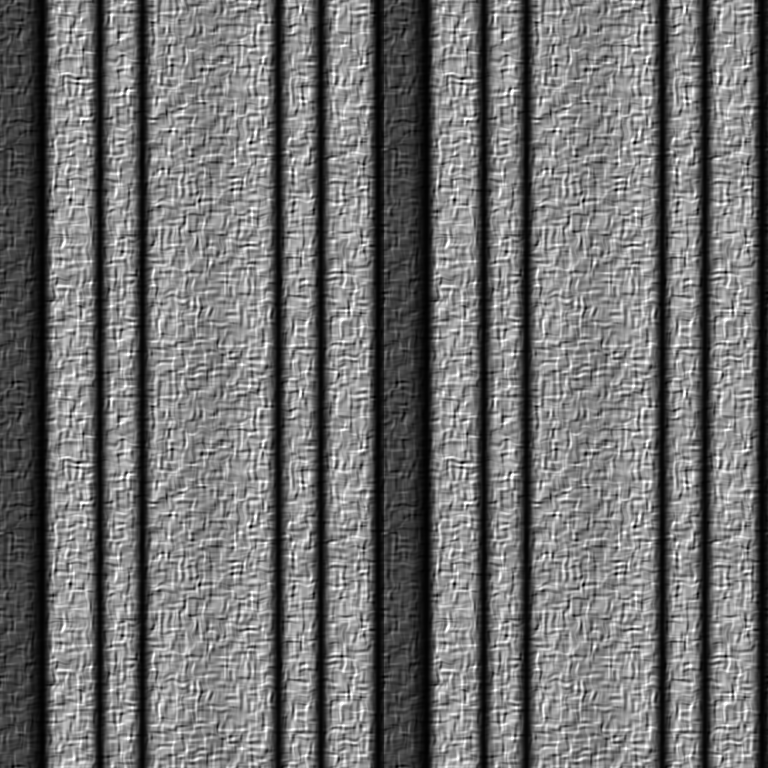
Write a Shadertoy shader that draws this texture.

```glsl
// Grey draped fabric: mirrored vertical folds with dark grooves and a coarse woven relief.
#define REPEATS 2.0
#define FOLD_CENTRE 0.548
#define GROOVE_A 0.177
#define GROOVE_B 0.288
#define GROOVE_C 0.436
#define GROOVE_SOFTNESS 0.034
#define CLOTH_GREY 0.60
#define STRIP_DIM 0.43
#define RELIEF_STRENGTH 0.72
#define RELIEF_STEP 0.0030

float hash(vec2 cell) {
    vec3 p = fract(cell.xyx * vec3(0.1031, 0.1030, 0.0973));
    p += dot(p, p.yzx + 33.33);
    return fract((p.x + p.y) * p.z);
}

// Value noise that wraps after one tile; cells gives the lattice size
float tileNoise(vec2 uv, vec2 cells, float seed) {
    vec2 p = uv * cells;
    vec2 i = floor(p);
    vec2 f = p - i;
    f = f * f * (3.0 - 2.0 * f);
    vec2 lo = mod(i, cells) + seed;
    vec2 hi = mod(i + 1.0, cells) + seed;
    float bottom = mix(hash(lo), hash(vec2(hi.x, lo.y)), f.x);
    float top = mix(hash(vec2(lo.x, hi.y)), hash(hi), f.x);
    return mix(bottom, top, f.y);
}

// Height of the cloth: upright and level threads over broader lumps
float weaveHeight(vec2 uv) {
    vec2 bend = vec2(tileNoise(uv, vec2(40.0), 11.0), tileNoise(uv, vec2(40.0), 71.0));
    vec2 p = uv + (bend - 0.5) * 0.008;
    float upright = tileNoise(p, vec2(112.0, 38.0), 137.0);
    float level = tileNoise(p, vec2(38.0, 112.0), 211.0);
    float lumps = tileNoise(p, vec2(56.0), 307.0);
    return upright + level + 0.5 * lumps;
}

// Brightness of the folds, before the weave is added
float foldShade(float x) {
    float d = abs(x - FOLD_CENTRE);
    float groove = min(abs(d - GROOVE_A), min(abs(d - GROOVE_B), abs(d - GROOVE_C)));
    float strip = smoothstep(GROOVE_C - 0.003, GROOVE_C + 0.003, d);

    // The recessed strip carries a wider shadow on its right side
    float shadowSide = strip * step(x, FOLD_CENTRE);
    float softness = mix(GROOVE_SOFTNESS, 0.055, shadowSide);
    float shade = smoothstep(0.001, softness, groove);
    shade = mix(0.04, 1.0, pow(shade, 0.8));

    // Shallow hollow along the middle of the wide fold
    float hollow = 0.13 * exp(-d * d / 0.005);
    return shade * (1.0 - hollow) * mix(1.0, STRIP_DIM, strip);
}

void mainImage(out vec4 fragColor, in vec2 fragCoord) {
    vec2 uv = fract(fragCoord / iResolution.xy * REPEATS);

    // Relief lit from the upper left
    vec2 toLight = vec2(-RELIEF_STEP, RELIEF_STEP);
    float relief = weaveHeight(uv - toLight * 0.5) - weaveHeight(uv + toLight * 0.5);

    // Faint broad wear
    float wear = 0.06 * (tileNoise(uv, vec2(9.0), 401.0) - 0.5);

    float grey = foldShade(uv.x) * (CLOTH_GREY + wear + RELIEF_STRENGTH * relief);
    fragColor = vec4(vec3(clamp(grey, 0.0, 1.0)), 1.0);
}
```
